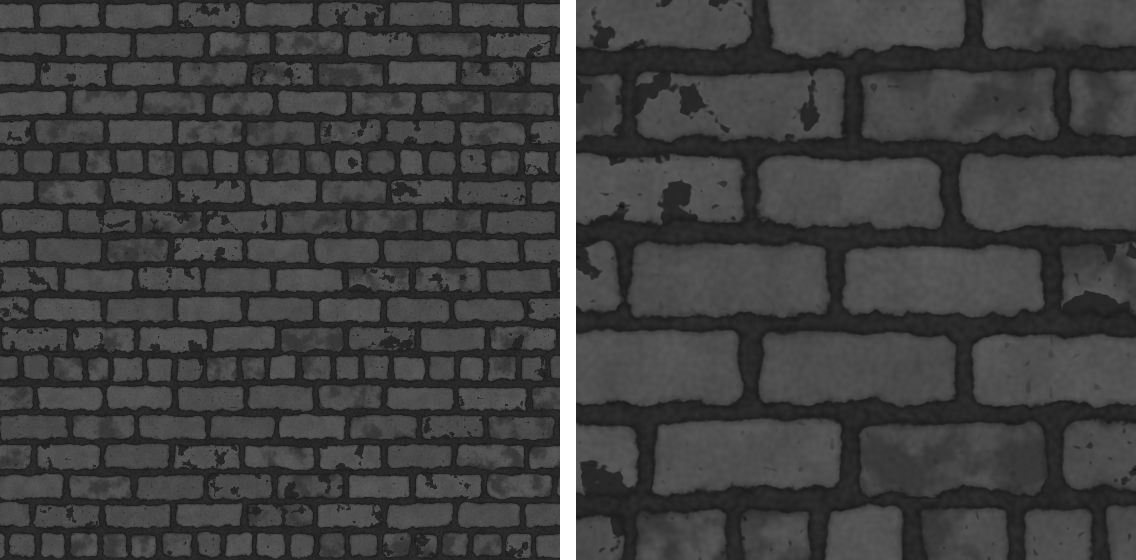
Left, the full canvas; right, a detail of the centre.
This texture is drawn by a three.js fragment shader. Its source:

```glsl
varying vec2 vUv;

const float ROWS = 19.0;
const float LONG_BRICKS = 8.0;
const float SHORT_BRICKS = 18.0;
const float JOINT = 0.0108;         // mortar width
const float JOINT_SHIFT = 0.010;    // random slide of upright joints
const float CORNER = 0.006;
const float RAGGED = 0.0062;        // roughness of brick outlines
const float WAVE = 0.0035;          // waviness of the courses
const float SOFT = 0.0011;          // edge smoothing
const float WORN_SHARE = 0.24;
const float STAINED_SHARE = 0.35;
const vec3 BRICK = vec3(0.312);
const vec3 STAIN = vec3(0.215);
const vec3 SCAR = vec3(0.135);
const vec3 MORTAR = vec3(0.148);

float hash(vec2 p) {
  vec3 q = fract(vec3(p.xyx) * 0.1031);
  q += dot(q, q.yzx + 33.33);
  return fract((q.x + q.y) * q.z);
}

vec2 gradientAt(vec2 cell, float period) {
  float a = 6.2832 * hash(mod(cell, period) + 7.0);
  return vec2(cos(a), sin(a));
}

// Gradient noise that tiles over the canvas
float noise(vec2 uv, float freq) {
  vec2 p = uv * freq;
  vec2 i = floor(p);
  vec2 f = p - i;
  vec2 u = f * f * f * (f * (f * 6.0 - 15.0) + 10.0);
  vec2 e = vec2(1.0, 0.0);
  float a = dot(gradientAt(i, freq), f);
  float b = dot(gradientAt(i + e.xy, freq), f - e.xy);
  float c = dot(gradientAt(i + e.yx, freq), f - e.yx);
  float d = dot(gradientAt(i + e.xx, freq), f - e.xx);
  return mix(mix(a, b, u.x), mix(c, d, u.x), u.y);
}

float fbm(vec2 uv, float freq) {
  float sum = 0.0;
  float amp = 0.6;
  for (int k = 0; k < 4; k++) {
    sum += amp * noise(uv, freq);
    freq *= 2.0;
    amp *= 0.55;
  }
  return sum;
}

float roundBox(vec2 p, vec2 halfSize, float radius) {
  vec2 q = abs(p) - halfSize + radius;
  return length(max(q, 0.0)) + min(max(q.x, q.y), 0.0) - radius;
}

float jointAt(float i, float count, float row) {
  return i / count + JOINT_SHIFT * hash(vec2(mod(i, count), row + 40.0));
}

void main() {
  // Courses: rows of long bricks broken by rows of short ones
  vec2 uv = vUv;
  uv.y += WAVE * noise(vUv, 7.0);
  float y = uv.y * ROWS;
  float row = mod(floor(y), ROWS);
  bool isShort = row < 0.5 || mod(row + 1.0, 7.0) < 0.5;
  float count = isShort ? SHORT_BRICKS : LONG_BRICKS;
  float staggered = 1.0 - mod(row + step(row, 5.5), 2.0);
  float phase = isShort ? (row < 0.5 ? 0.05 : 0.55) : 0.91 - 0.45 * staggered;
  uv.x -= phase / count + 0.012 * (hash(vec2(row, 3.0)) - 0.5);

  // Brick between two shifted joints
  float i = floor(uv.x * count);
  i -= step(uv.x, jointAt(i, count, row));
  float left = jointAt(i, count, row);
  float right = jointAt(i + 1.0, count, row);
  vec2 id = vec2(mod(i, count), row);
  vec2 p = vec2(uv.x - 0.5 * (left + right), (fract(y) - 0.5) / ROWS);
  vec2 halfSize = 0.5 * (vec2(right - left, 1.0 / ROWS) - JOINT);
  halfSize.y -= 0.0015 * hash(id + 11.0);
  p.y += 0.003 * (hash(id + 17.0) - 0.5) + 0.03 * (hash(id + 19.0) - 0.5) * p.x;
  p.x += 0.12 * (hash(id + 23.0) - 0.5) * p.y;

  // Ragged outline, more chipped along the bottom
  float chip = mix(1.35, 0.8, smoothstep(-0.02, 0.0, p.y));
  float d = roundBox(p, halfSize, CORNER * (0.6 + hash(id + 29.0)));
  d += RAGGED * chip * fbm(vUv, 52.0) + 0.003 * noise(vUv, 23.0);
  float brickMask = 1.0 - smoothstep(-SOFT, SOFT, d);

  // Brick face: tone, stains, scars and pits
  vec2 faceUv = vUv + vec2(hash(id + 31.0), hash(id + 37.0));
  float grain = noise(vUv, 230.0);
  float mottling = fbm(faceUv, 34.0);
  float blotch = fbm(faceUv + 0.37, 27.0);
  float stained = step(hash(id + 43.0), STAINED_SHARE);
  float worn = step(hash(id + 47.0), WORN_SHARE);
  vec3 face = BRICK * (0.93 + 0.14 * hash(id + 53.0) + 0.14 * mottling);
  float stain = smoothstep(-0.15, 0.3, blotch) * mix(0.2, 0.95, stained);
  face = mix(face, STAIN, stain);
  float scar = smoothstep(0.0, 0.07, mottling - mix(0.50, 0.13, worn));
  face = mix(face, SCAR, 0.9 * scar);
  float pit = smoothstep(0.38, 0.52, noise(faceUv, 150.0));
  face *= 1.0 - 0.4 * pit * hash(id + 59.0);
  face *= 1.0 + 0.09 * grain;
  face *= mix(1.0, 0.84, smoothstep(-0.0045, 0.0, d));

  // Mortar: grainy, darkest beside the bricks
  vec3 mortar = MORTAR * (1.0 + 0.24 * fbm(vUv, 45.0) + 0.22 * grain);
  mortar *= mix(0.8, 1.06, smoothstep(0.0, 0.0045, d));

  gl_FragColor = vec4(mix(mortar, face, brickMask), 1.0);
}
```
